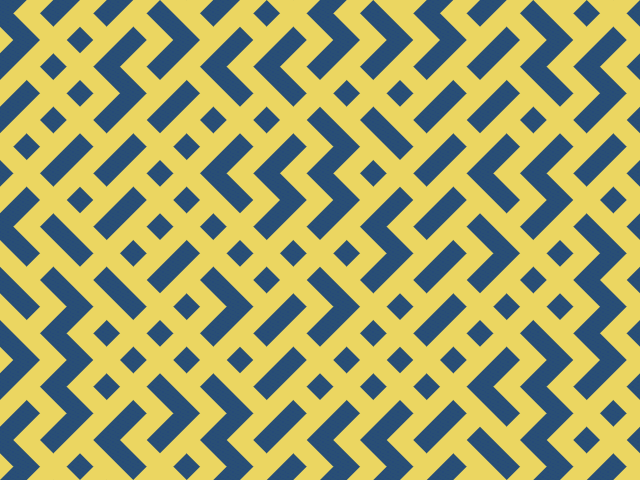
A Shadertoy shader for this pattern:

```glsl
// Random zigzag weave: blue diagonal bars, chevrons and diamonds on yellow.

#define ROWS 9.0            // pattern cells over the canvas height
#define HALF_WIDTH 0.25     // half diagonal of a node diamond, in cells
#define RISING_SHARE 0.60   // chance of a rising link between two nodes
#define FALLING_SHARE 0.42  // chance of a falling link
#define EDGE_SOFTNESS 1.0   // width of the smoothed edge, in pixels
#define GRAIN_ROWS 384.0    // fine dither cells over the canvas height
#define GRAIN_STEP 6.0      // one dither cell in this many is tinted
#define YELLOW vec3(0.92, 0.84, 0.38)
#define BLUE vec3(0.16, 0.31, 0.46)
#define BLUE_TINT vec3(0.15, 0.29, 0.48)

float hash(vec2 p) {
    return fract(sin(dot(p, vec2(127.1, 311.7))) * 43758.5453);
}

// Signed distance to a box turned by 45 degrees; half sizes along x+y and x-y
float diagonalBox(vec2 p, vec2 halfSize) {
    vec2 q = abs(vec2(p.x + p.y, p.x - p.y)) - halfSize;
    return max(q.x, q.y) * 0.7071;
}

// Each column is a zigzag of nodes; random links join vertical neighbours
float zigzagDistance(vec2 p) {
    vec2 home = floor(vec2(p.x, 2.0 * p.y - 0.5));
    float d = 1e3;
    for (int j = -1; j <= 2; j++) {
        for (int i = 0; i <= 1; i++) {
            vec2 id = home + vec2(i, j);
            float rising = mod(id.y, 2.0);
            float nodeHeight = 0.25 + 0.5 * id.y;

            // Diamond at the lower node of the band
            vec2 node = vec2(id.x + 0.5 * (1.0 - rising), nodeHeight);
            d = min(d, diagonalBox(p - node, vec2(HALF_WIDTH)));

            // Bar that links it to the node above
            float share = mix(FALLING_SHARE, RISING_SHARE, rising);
            if (hash(id + 3.0) < share) {
                vec2 middle = vec2(id.x + 0.25, nodeHeight + 0.25);
                vec2 halfSize = HALF_WIDTH + 0.5 * vec2(rising, 1.0 - rising);
                d = min(d, diagonalBox(p - middle, halfSize));
            }
        }
    }
    return d;
}

void mainImage(out vec4 fragColor, in vec2 fragCoord) {
    vec2 canvas = fragCoord / iResolution.y;
    float edge = EDGE_SOFTNESS * ROWS / iResolution.y;
    float cover = clamp(0.5 - zigzagDistance(canvas * ROWS) / edge, 0.0, 1.0);

    // Faint ordered dither within the blue
    vec2 grain = floor(canvas * GRAIN_ROWS);
    float tint = 1.0 - step(1.0, mod(grain.x + 2.0 * grain.y, GRAIN_STEP));
    vec3 ink = mix(BLUE, BLUE_TINT, tint);

    fragColor = vec4(mix(YELLOW, ink, cover), 1.0);
}
```
